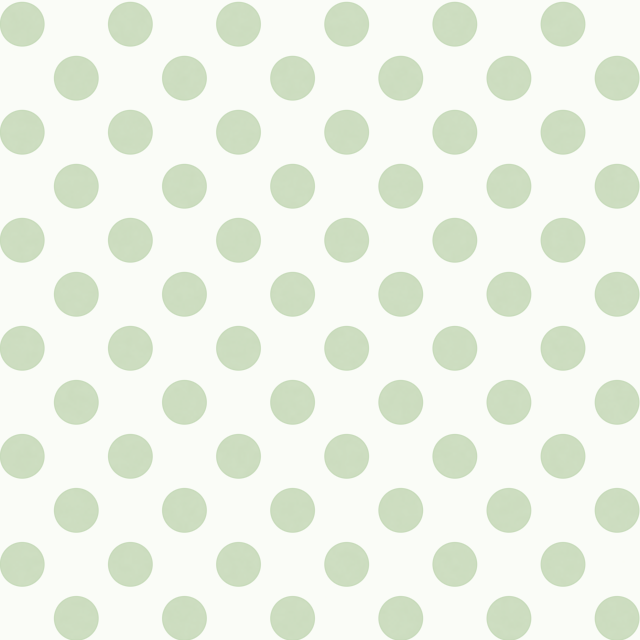
Write a Shadertoy shader that draws this pattern.

```glsl
float hash(vec2 p) {
    vec3 q = fract(vec3(p.xyx) * 0.1031);
    q += dot(q, q.yzx + 33.33);
    return fract((q.x + q.y) * q.z);
}

float valueNoise(vec2 p) {
    vec2 i = floor(p), f = fract(p);
    f = f * f * (3.0 - 2.0 * f);
    return mix(mix(hash(i), hash(i + vec2(1, 0)), f.x),
               mix(hash(i + vec2(0, 1)), hash(i + vec2(1, 1)), f.x), f.y);
}

// Distance to the nearest centre of a rectangular grid
float gridDistance(vec2 p, vec2 period) {
    return length(p - period * round(p / period));
}

void mainImage(out vec4 fragColor, in vec2 fragCoord) {
    vec2 uv = fragCoord / iResolution.xy;
    float pixel = 1.0 / min(iResolution.x, iResolution.y);

    // Two interleaved grids make the staggered dots
    vec2 period = vec2(0.1690, 0.1688);
    vec2 p = uv - vec2(0.0347, 0.9622);
    float dist = min(gridDistance(p, period),
                     gridDistance(p - 0.5 * period, period)) - 0.0350;

    // Faint mottling inside the dots
    float mottle = valueNoise(uv * 90.0) + 0.6 * valueNoise(uv * 230.0) - 0.8;
    vec3 dotColor = vec3(0.803, 0.867, 0.753) + mottle * vec3(0.008, 0.007, 0.010);

    // Slightly darker rim
    float rim = smoothstep(-0.0030, -0.0008, dist);
    dotColor = mix(dotColor, vec3(0.765, 0.850, 0.715), 0.65 * rim);

    vec3 paper = vec3(0.980, 0.988, 0.968) + 0.002 * mottle;
    float coverage = 1.0 - smoothstep(-0.75 * pixel, 0.75 * pixel, dist);
    fragColor = vec4(mix(paper, dotColor, coverage), 1.0);
}
```
